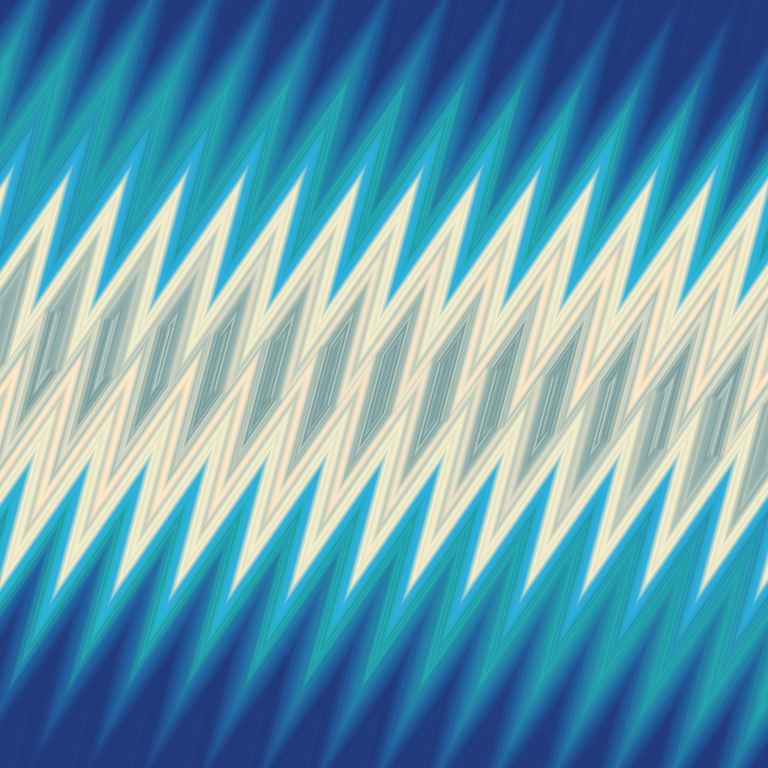
Reproduce this background procedurally as a Shadertoy shader.

```glsl
// Slanted zigzag ribbon of cream and sage layers fading through teal into deep blue.

float hash(float n) {
    n = fract(n * 0.1031);
    n *= n + 33.33;
    return fract(n * (n + n));
}

float noise(float x) {
    float i = floor(x);
    float f = x - i;
    return mix(hash(i), hash(i + 1.0), f * f * (3.0 - 2.0 * f));
}

// Soft bump of the given half width around a centre
float band(float x, float centre, float width) {
    float d = (x - centre) / width;
    return exp(-d * d);
}

// Height above the sheared zigzag; negative inside the ribbon
float zigzag(vec2 p) {
    float phase = (p.x - 0.48 * p.y + 0.0532) / 0.0763;
    float wave = 0.5 - 2.0 * abs(fract(phase + 0.5) - 0.5);
    return p.y - 0.676 - 0.18 * wave;
}

// Teal glow that sinks into dark blue
vec3 outerColor(float height, float tilt) {
    float h = height + tilt * smoothstep(0.0, 0.15, height);
    h += 0.035 * (noise(height * 32.0 + 7.0) - 0.5) * smoothstep(0.02, 0.1, height);
    vec3 c = mix(vec3(0.16, 0.57, 0.72), vec3(0.14, 0.64, 0.68), smoothstep(0.02, 0.09, h));
    c = mix(c, vec3(0.14, 0.50, 0.65), smoothstep(0.10, 0.17, h));
    c = mix(c, vec3(0.13, 0.37, 0.62), smoothstep(0.16, 0.23, h));
    c = mix(c, vec3(0.13, 0.23, 0.49), smoothstep(0.21, 0.31, h));
    c += vec3(0.02, 0.10, 0.16) * band(height, 0.045, 0.02);
    return c * (0.95 + 0.1 * noise(height * 75.0));
}

// Layers that run parallel to the ribbon's edge
vec3 innerColor(float depth, float tilt) {
    float fine = noise(depth * 85.0 + 3.0);
    float core = smoothstep(0.105, 0.18, depth - tilt);
    vec3 cream = mix(vec3(0.88, 0.87, 0.78), vec3(0.95, 0.93, 0.79), band(depth, 0.043, 0.018));
    vec3 sage = vec3(0.62, 0.73, 0.71);
    vec3 c = mix(cream, sage, 0.75 * band(depth, 0.073, 0.010));
    c = mix(c, vec3(0.99, 0.90, 0.77), band(depth, 0.105, 0.024) * smoothstep(-0.06, 0.05, tilt));
    c = mix(c, sage, 0.8 * band(depth, 0.143, 0.012));
    c = mix(c, mix(vec3(0.40, 0.58, 0.61), vec3(0.72, 0.78, 0.73), fine), core * 0.9);
    c = mix(c, vec3(0.98, 0.96, 0.82), 0.8 * band(depth, 0.010, 0.007));
    return c + 0.07 * (fine - 0.5) * smoothstep(0.03, 0.08, depth);
}

vec3 shade(float height, float tilt) {
    vec3 inside = innerColor(max(-height, 0.0), tilt);
    vec3 outside = outerColor(max(height, 0.0), tilt);
    vec3 c = mix(inside, outside, smoothstep(-0.006, 0.030, height));
    return c + vec3(0.05, 0.08, 0.06) * band(height, 0.018, 0.014);
}

void mainImage(out vec4 fragColor, in vec2 fragCoord) {
    vec2 uv = fragCoord / iResolution.xy;

    // The lower edge is the upper one turned half a circle about the centre
    float upper = zigzag(uv);
    float lower = zigzag(1.0 - uv);
    float tilt = 0.13 * (uv.x - 0.5);

    // The two families of layers meet along a tilted seam
    float side = smoothstep(-0.008, 0.008, upper - lower + 2.0 * tilt);
    vec3 color = mix(shade(lower, -tilt), shade(upper, tilt), side);

    fragColor = vec4(clamp(color, 0.0, 1.0), 1.0);
}
```
